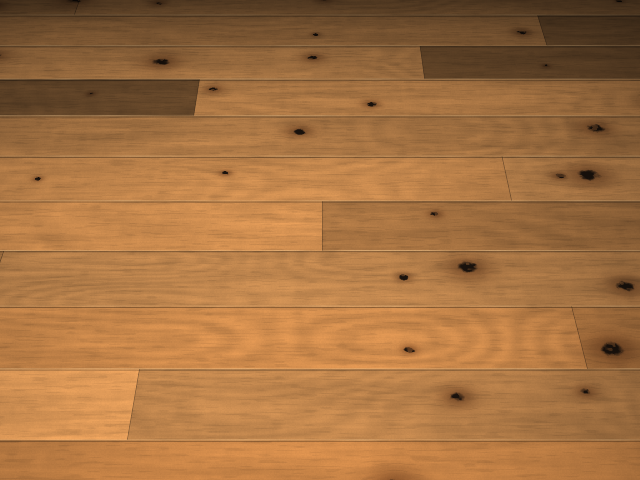
Reproduce this texture procedurally as a WebGL 2 fragment shader.

```glsl
#version 300 es
precision highp float;

uniform vec2 u_resolution;
out vec4 outColor;

#define HORIZON 1.423
#define ROW_OFFSET 23.78
#define ROW_SCALE 34.58
#define SEAM_HALF_WIDTH 0.0011
#define JOINT_HALF_WIDTH 0.0007
#define KNOT_CELL 2.8
#define KNOT_CHANCE 0.42
#define GRAIN_STRENGTH 0.14
#define FIGURE_STRENGTH 0.045
#define WOOD vec3(1.0, 0.70, 0.41)
#define SEAM_LIGHT vec3(1.14, 0.90, 0.62)
#define KNOT_DARK vec3(0.09, 0.065, 0.05)

// Each row from far to near: joint position, left tone, right tone
const vec3 PLANKS[11] = vec3[11](
  vec3(-0.677, 0.88, 0.96), vec3(0.599, 1.00, 0.72), vec3(0.264, 1.06, 0.68),
  vec3(-0.304, 0.62, 1.05), vec3(9.0, 0.95, 1.0), vec3(0.417, 1.03, 1.02),
  vec3(0.005, 1.05, 0.86), vec3(-0.651, 0.85, 0.95), vec3(0.489, 1.01, 0.92),
  vec3(-0.330, 1.14, 0.93), vec3(9.0, 0.97, 1.0));

float hash(vec2 p) {
  vec3 q = fract(p.xyx * vec3(0.1031, 0.1030, 0.0973));
  q += dot(q, q.yzx + 33.33);
  return fract((q.x + q.y) * q.z);
}

float noise(vec2 p) {
  vec2 i = floor(p), f = fract(p);
  f = f * f * (3.0 - 2.0 * f);
  return mix(mix(hash(i), hash(i + vec2(1, 0)), f.x),
             mix(hash(i + vec2(0, 1)), hash(i + vec2(1, 1)), f.x), f.y);
}

float fbm(vec2 p) {
  float sum = 0.0, amp = 0.5;
  for (int i = 0; i < 4; i++) {
    sum += amp * noise(p);
    p = p * 2.03 + 17.3;
    amp *= 0.5;
  }
  return sum;
}

float stroke(float d, float halfWidth, float px) {
  return clamp((halfWidth - abs(d)) / px + 0.5, 0.0, 1.0);
}

// Returns dark core, brown halo and the sideways bend of the grain
vec3 knots(vec2 p, float row) {
  vec3 result = vec3(0.0);
  float cell = floor(p.x / KNOT_CELL);
  for (int i = -1; i <= 1; i++) {
    vec2 id = vec2(cell + float(i) + 50.0, row + 20.0);
    if (hash(id + 3.7) > KNOT_CHANCE) continue;
    vec2 center = vec2((id.x - 50.0 + hash(id + 9.1)) * KNOT_CELL,
                       row + 0.25 + 0.5 * hash(id + 5.3));
    vec2 offset = (p - center) * vec2(0.5, 1.0);
    float size = mix(0.03, 0.12, pow(hash(id + 1.9), 1.6));
    float ragged = length(offset) + 0.09 * (fbm(p * vec2(7.0, 11.0)) - 0.47);
    float core = 1.0 - smoothstep(size * 0.55, size * 1.1, ragged);
    core *= 0.45 + 0.55 * smoothstep(0.3, 0.5, noise(p * vec2(12.0, 20.0)));
    float halo = exp(-dot(offset, offset) / (size * size * 5.0));
    result = vec3(max(result.x, core), max(result.y, halo),
                  result.z - offset.y * 0.7 * halo);
  }
  return result;
}

void main() {
  float px = 1.0 / u_resolution.y;
  vec2 uv = gl_FragCoord.xy / u_resolution;
  float x = (gl_FragCoord.x - 0.5 * u_resolution.x) * px;

  // Floor perspective
  float down = 1.0 - uv.y;
  float depth = down + HORIZON;
  float across = ROW_OFFSET - ROW_SCALE / depth;
  float slope = ROW_SCALE / (depth * depth);
  float spread = depth / (HORIZON + 0.5);
  float along = x / spread;
  float row = floor(across);

  // Plank choice
  vec3 plank = PLANKS[clamp(int(row) + 1, 0, 10)];
  float jointDist = (along - plank.x) * spread;
  float side = clamp(jointDist / px + 0.5, 0.0, 1.0);
  float tone = mix(plank.y, plank.z, side);
  float seed = hash(vec2(row + 30.0, step(0.0, jointDist) + 4.0));

  // Grain, arched figure and cross ripple
  vec2 p = vec2(along * 10.0, across);
  vec3 knot = knots(p, row);
  vec2 g = p + vec2(seed * 70.0, knot.z + seed * 30.0);
  float fiber = fbm(g * vec2(0.8, 22.0)) - 0.47;
  float streak = fbm(g * vec2(0.35, 5.0)) - 0.47;
  float figure = sin(55.0 * noise(g * vec2(0.22, 1.3)) + 4.0 * streak);
  float ripple = noise(g * vec2(6.0, 7.0)) - 0.5;
  float pores = smoothstep(0.64, 0.85, noise(g * vec2(3.5, 45.0)));
  tone *= 1.0 + GRAIN_STRENGTH * (fiber + 1.3 * streak)
        + FIGURE_STRENGTH * figure * noise(g * 0.5) + 0.04 * ripple - 0.06 * pores;

  // Falling light toward the far side and the edges
  float light = 0.30 + 0.46 * (1.0 - exp(-5.0 * down));
  light *= 1.08 - 0.75 * (uv.x - 0.42) * (uv.x - 0.42);

  vec3 warmth = mix(vec3(1.0), vec3(1.02, 0.96, 0.88), seed * down);
  vec3 color = WOOD * warmth * tone;
  color *= 1.0 - knot.y * vec3(0.30, 0.36, 0.40);
  color = mix(color, KNOT_DARK, knot.x * 0.92);

  // End joints and long seams with uneven wear
  color *= 1.0 - 0.38 * stroke(jointDist, JOINT_HALF_WIDTH, px);
  float seamDist = (across - round(across)) / slope;
  float wear = noise(vec2(along * 14.0, round(across) * 7.0 + 90.0));
  color *= 1.0 - 0.35 * stroke(seamDist - 0.0025, SEAM_HALF_WIDTH, px);
  float shine = stroke(seamDist, SEAM_HALF_WIDTH, px) * mix(0.35, 1.0, wear);
  color = mix(color, SEAM_LIGHT, shine * 0.85);

  color *= light * (0.985 + 0.03 * hash(floor(uv * vec2(512.0, 384.0))));
  outColor = vec4(color, 1.0);
}
```
